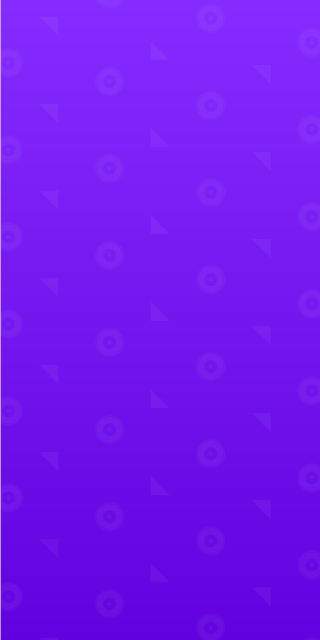
This pattern is drawn by a Shadertoy shader. Its source:

```glsl
// Violet vertical gradient with faint staggered columns of ringed discs and corner triangles
#define PITCH vec2(0.3161, 0.2721)   // column and row spacing, canvas widths
#define FIRST_X 0.0263               // centre of the first disc column
#define DISC_RADIUS 0.0452
#define TRI_HALF 0.0295              // half the side of a triangle
#define STAGGER 0.0752               // drop from one column to the next
#define SLIP_START 1.782             // depth where the left strip slips
#define SLIP 0.036
#define TINT 0.052                   // strength of the pale marks
#define TOP_COLOR vec3(0.522, 0.170, 1.0)
#define BOTTOM_COLOR vec3(0.385, 0.005, 0.875)

float fill(float d, float aa) {
    return 1.0 - smoothstep(-aa, aa, d);
}

// Signed distance down a column to its nearest repeat
float wrapRow(float y) {
    return (fract(y / PITCH.y + 0.5) - 0.5) * PITCH.y;
}

// Broad band, fine outer rim and a small centre dot
float discMark(vec2 q, float aa) {
    float r = length(q);
    float halo = fill(r - DISC_RADIUS, aa) * 0.45;
    float rim = fill(abs(r - DISC_RADIUS * 0.96) - 0.0008, aa) * 0.4;
    float band = fill(abs(r - DISC_RADIUS * 0.66) - DISC_RADIUS * 0.21, aa) * 0.55;
    float dot0 = fill(r - DISC_RADIUS * 0.14, aa) * 0.7;
    float core = fill(r - DISC_RADIUS * 0.45, aa) * 0.3;
    return halo + rim + band + dot0 - core;
}

// Right triangle with its square corner at the lower left, y pointing down
float triangleMark(vec2 q, float aa) {
    float d = max(-q.x, q.y) - TRI_HALF;
    return fill(max(d, (q.x - q.y) * 0.7071), aa);
}

void mainImage(out vec4 fragColor, in vec2 fragCoord) {
    float aa = 0.75 / iResolution.x;
    vec2 p = vec2(fragCoord.x, iResolution.y - fragCoord.y) / iResolution.x;
    vec3 color = mix(TOP_COLOR, BOTTOM_COLOR, p.y * iResolution.x / iResolution.y);

    // The lowest part of the left strip sits out of step
    float y = p.y - SLIP * step(p.x, 0.2) * step(SLIP_START, p.y);
    float column = (p.x - FIRST_X) / PITCH.x;

    // Discs
    float k = floor(column + 0.5);
    float first = 1.0 - step(0.5, abs(k));
    float discY = 0.0573 + STAGGER * (k - 2.0) + 0.017 * first;
    float mark = discMark(vec2((column - k) * PITCH.x, wrapRow(y - discY)), aa);

    // Triangles midway between disc columns, turned over in every other one
    k = floor(column);
    first = 1.0 - step(0.5, abs(k));
    vec2 q = vec2((column - k - 0.5) * PITCH.x + 0.032 * first,
                  wrapRow(y - 0.082 - STAGGER * k));
    q *= mod(k, 2.0) < 0.5 ? -1.0 : 1.0;
    mark += triangleMark(q, aa) * 0.9;

    color = mix(color, vec3(1.0), TINT * mark);

    // Pale hairline on the left edge
    color = mix(color, vec3(0.93, 0.88, 1.0), fill(p.x - 0.0026, aa) * 0.8);
    fragColor = vec4(color, 1.0);
}
```
